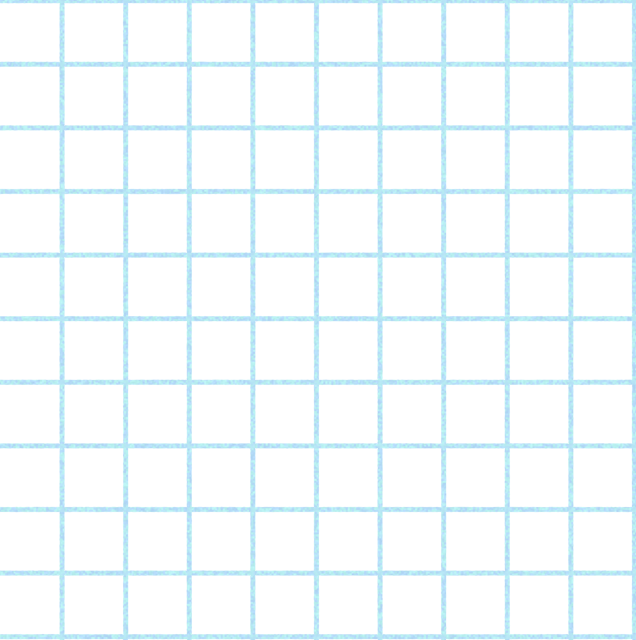
This pattern is drawn by a WebGL 2 fragment shader. Its source:

```glsl
#version 300 es
precision highp float;

uniform vec2 u_resolution;
out vec4 outColor;

const float CELLS_ACROSS = 10.0;
const vec2 GRID_OFFSET = vec2(-0.024, 0.052);  // first lines, in cells
const float HALF_WIDTH = 0.0385;               // line half width, in cells
const float SOFTNESS = 0.013;                  // half of the edge fade
const float GRAIN_SCALE = 31.0;                // grains per cell

const vec3 PAPER = vec3(1.0);
const vec3 INK_BLUE = vec3(0.705, 0.855, 0.975);
const vec3 INK_CYAN = vec3(0.725, 0.945, 0.945);

float hash(vec2 p) {
    vec3 q = fract(p.xyx * 0.1031);
    q += dot(q, q.yzx + 33.33);
    return fract((q.x + q.y) * q.z);
}

float valueNoise(vec2 p) {
    vec2 cell = floor(p);
    vec2 f = fract(p);
    f = f * f * (3.0 - 2.0 * f);
    float low = mix(hash(cell), hash(cell + vec2(1.0, 0.0)), f.x);
    float high = mix(hash(cell + vec2(0.0, 1.0)), hash(cell + vec2(1.0)), f.x);
    return mix(low, high, f.y);
}

// Distance to the nearest grid line at or above the given index
float lineDistance(float x, float firstIndex) {
    return abs(x - max(round(x), firstIndex));
}

float lineCoverage(float dist, float halfWidth, float blur) {
    return 1.0 - smoothstep(halfWidth - blur, halfWidth + blur, dist);
}

vec3 inkColor(float hue, float shade) {
    return mix(INK_BLUE, INK_CYAN, hue) + 0.06 * (shade - 0.5);
}

void main() {
    float cellsPerPixel = CELLS_ACROSS / u_resolution.x;
    vec2 page = gl_FragCoord.xy * cellsPerPixel;
    vec2 grid = page - GRID_OFFSET;
    float blur = max(SOFTNESS, 0.6 * cellsPerPixel);

    // Fine grain for tint, shade and slightly rough edges
    vec2 grain = page * GRAIN_SCALE;
    float hue = smoothstep(0.15, 0.85, valueNoise(grain));
    float shade = valueNoise(grain * 1.1 + 71.0);
    float halfWidth = HALF_WIDTH + 0.005 * (valueNoise(grain + 137.0) - 0.5);

    // The left margin has no line; rows start at the bottom edge
    float column = lineCoverage(lineDistance(grid.x, 1.0), halfWidth, blur);
    float row = lineCoverage(lineDistance(grid.y, 0.0), halfWidth, blur);
    float coverage = max(column, row);

    // Crossings are smoother than the rest of the lines
    float crossing = column * row;
    hue = mix(hue, 0.6, 0.6 * crossing);
    shade = mix(shade, 0.5, 0.6 * crossing);

    outColor = vec4(mix(PAPER, inkColor(hue, shade), coverage), 1.0);
}
```
